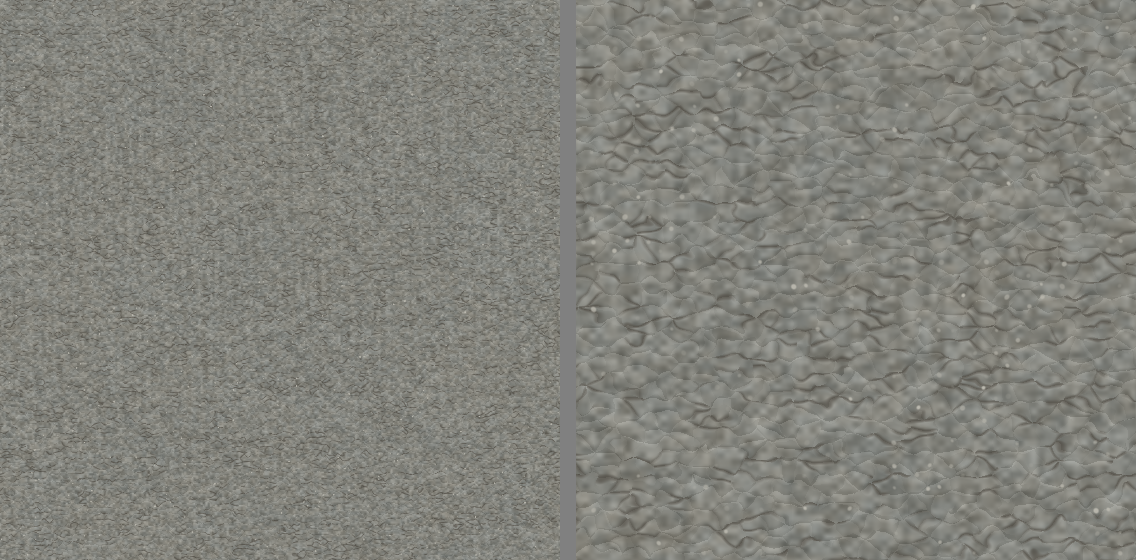
Left: the whole. Right: its middle third, enlarged.
Reproduce this texture procedurally as a Shadertoy shader.

```glsl
const vec3 STONE = vec3(0.519, 0.520, 0.493);
const vec3 CRACK = vec3(0.375, 0.362, 0.332);
const vec3 SPECK = vec3(0.75, 0.74, 0.70);
const vec3 WARM_SHIFT = vec3(0.012, 0.0, -0.012);

// Repeats across the canvas, all whole numbers so that the edges wrap
const vec2 FLAKE_CELLS = vec2(84.0, 110.0);
const vec2 SPECK_CELLS = vec2(150.0);
const vec2 FINE_CELLS = vec2(236.0, 268.0);
const vec2 MEDIUM_CELLS = vec2(124.0, 156.0);
const vec2 MASK_CELLS = vec2(76.0, 84.0);
const vec2 MOTTLE_CELLS = vec2(14.0);

const float FINE_AMOUNT = 0.074;
const float MEDIUM_AMOUNT = 0.036;
const float MOTTLE_AMOUNT = 0.006;
const float RELIEF_AMOUNT = 0.046;
const float RELIEF_REACH = 0.4;
const float CRACK_WIDTH = 0.21;
const float CRACK_STRENGTH = 0.85;
const float SPECK_SHARE = 0.07;
const float WARP_AMOUNT = 0.28;

float hash(vec2 p) {
    return fract(sin(dot(p, vec2(127.1, 311.7))) * 43758.5453);
}

vec2 hash2(vec2 p) {
    return vec2(hash(p), hash(p + vec2(37.3, 17.9)));
}

// Wrapping value noise in -1..1
float noise(vec2 uv, vec2 cells, float seed) {
    vec2 p = uv * cells;
    vec2 i = floor(p);
    vec2 f = fract(p);
    f = f * f * (3.0 - 2.0 * f);
    vec2 lo = mod(i, cells) + seed;
    vec2 hi = mod(i + 1.0, cells) + seed;
    float bottom = mix(hash(lo), hash(vec2(hi.x, lo.y)), f.x);
    float top = mix(hash(vec2(lo.x, hi.y)), hash(hi), f.x);
    return 2.0 * mix(bottom, top, f.y) - 1.0;
}

// Wrapping Voronoi flakes: x = distance to the border, y = border normal's y
vec2 flakes(vec2 uv) {
    vec2 warp = vec2(noise(uv, MEDIUM_CELLS, 3.7), noise(uv, MEDIUM_CELLS, 9.2));
    vec2 p = uv * FLAKE_CELLS + WARP_AMOUNT * warp;
    vec2 cell = floor(p);
    vec2 nearest = vec2(8.0);
    vec2 second = vec2(8.0);
    for (int y = -1; y <= 1; y++) {
        for (int x = -1; x <= 1; x++) {
            vec2 c = cell + vec2(x, y);
            vec2 r = c + hash2(mod(c, FLAKE_CELLS)) - p;
            if (dot(r, r) < dot(nearest, nearest)) {
                second = nearest;
                nearest = r;
            } else if (dot(r, r) < dot(second, second)) {
                second = r;
            }
        }
    }
    vec2 normal = (second - nearest) / max(length(second - nearest), 0.001);
    return vec2(dot(0.5 * (nearest + second), normal), normal.y);
}

// Sparse bright mineral grains, most of them faint
float specks(vec2 uv) {
    vec2 p = uv * SPECK_CELLS;
    vec2 cell = mod(floor(p), SPECK_CELLS) + 5.3;
    vec2 center = 0.35 + 0.3 * hash2(cell);
    float radius = mix(0.12, 0.24, hash(cell + 2.6));
    float present = step(hash(cell + 8.1), SPECK_SHARE);
    float shine = hash(cell + 4.4);
    vec2 d = fract(p) - center;
    d.y += 0.5 * d.x * (hash(cell + 1.9) - 0.5);
    float cover = 1.0 - smoothstep(radius - 0.1, radius + 0.1, length(d));
    return present * mix(0.15, 0.95, shine * shine) * cover;
}

void mainImage(out vec4 fragColor, in vec2 fragCoord) {
    vec2 uv = fragCoord / iResolution.xy;

    // Grain and faint mottling
    float tone = FINE_AMOUNT * noise(uv, FINE_CELLS, 0.4)
               + MEDIUM_AMOUNT * noise(uv, MEDIUM_CELLS, 1.8)
               + MOTTLE_AMOUNT * noise(uv, MOTTLE_CELLS, 6.1);

    // Flake relief lit from above
    vec2 flake = flakes(uv);
    tone += RELIEF_AMOUNT * flake.y * (1.0 - smoothstep(0.0, RELIEF_REACH, flake.x));

    // Warm and cool patches
    float warmth = 0.7 * noise(uv, MEDIUM_CELLS, 11.6) + 0.3 * noise(uv, MOTTLE_CELLS, 13.9);
    vec3 color = STONE + tone + WARM_SHIFT * warmth;

    // Short broken cracks, mostly level
    float line = 1.0 - smoothstep(0.0, CRACK_WIDTH, flake.x);
    float mask = smoothstep(-0.1, 0.5, noise(uv, MASK_CELLS, 15.2));
    float level = smoothstep(0.15, 0.8, abs(flake.y));
    color = mix(color, CRACK + 0.4 * tone, CRACK_STRENGTH * line * mask * level);

    color = mix(color, SPECK, specks(uv));
    fragColor = vec4(color, 1.0);
}
```
